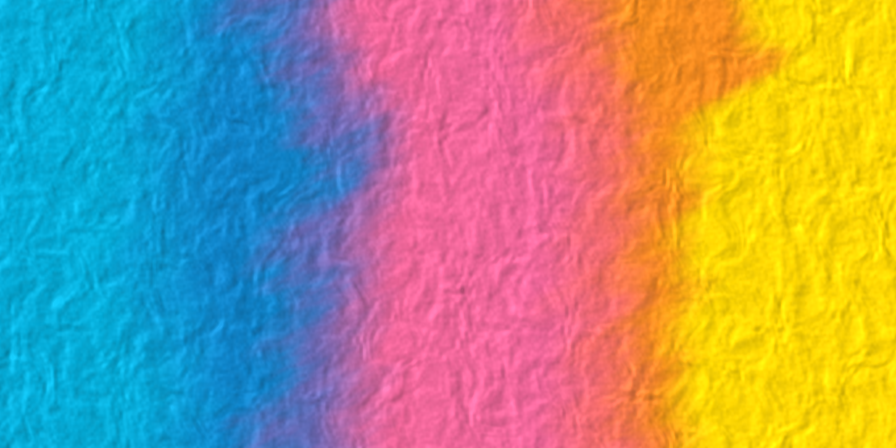
This texture is drawn by a Shadertoy shader. Its source:

```glsl
#define CYAN vec3(0.02, 0.67, 0.84)
#define BLUE vec3(0.06, 0.51, 0.78)
#define VIOLET vec3(0.41, 0.41, 0.71)
#define PINK vec3(0.94, 0.40, 0.60)
#define CORAL vec3(0.95, 0.42, 0.39)
#define ORANGE vec3(0.95, 0.54, 0.12)
#define YELLOW vec3(0.99, 0.84, 0.01)
#define GRAIN 23.0
#define RELIEF 0.42
#define BLEED 0.035

float hash(vec2 p) {
    return fract(sin(dot(p, vec2(127.1, 311.7))) * 43758.5453);
}

float noise(vec2 p) {
    vec2 i = floor(p), f = fract(p);
    f = f * f * f * (f * (f * 6.0 - 15.0) + 10.0);
    vec2 e = vec2(0.0, 1.0);
    return mix(mix(hash(i), hash(i + e.yx), f.x),
               mix(hash(i + e.xy), hash(i + e.yy), f.x), f.y);
}

float fbm(vec2 p) {
    float sum = 0.0, amp = 0.5;
    for (int i = 0; i < 4; i++) {
        sum += amp * noise(p);
        p = mat2(0.8, 0.6, -0.6, 0.8) * p * 2.03 + 17.3;
        amp *= 0.5;
    }
    return sum;
}

float bump(float x, float width) {
    return exp(-x * x / (width * width));
}

// Felt-pressed paper: upright ridges crossed by slanted wrinkles
float paperHeight(vec2 p) {
    vec2 warp = vec2(noise(p * 13.0), noise(p * 13.0 + 41.0)) - 0.5;
    vec2 q = p + 0.045 * warp;
    float ridges = noise(q * GRAIN * vec2(1.5, 0.65));
    float wrinkles = noise(vec2(q.x - 0.5 * q.y, q.y + 0.5 * q.x) * GRAIN * vec2(0.85, 1.5) + 9.0);
    float fibres = noise(q * GRAIN * vec2(3.2, 2.1) + 31.0);
    float tooth = noise(p * GRAIN * 4.6 + 57.0);
    return 0.42 * ridges + 0.36 * wrinkles + 0.24 * fibres + 0.10 * tooth;
}

// Washes of ink laid left to right, each with its own wandering edge
vec3 washes(vec2 uv, vec2 p) {
    float y = uv.y;
    vec2 slanted = vec2(p.x + 0.4 * p.y, p.y - 0.5 * p.x);
    float feather = fbm(slanted * vec2(5.0, 14.0)) - 0.47;
    float cloud = fbm(p * 4.0 + 7.0) - 0.47;
    float x = uv.x + BLEED * (1.6 * feather + 0.8 * cloud);

    float blueEdge = 0.205 + 0.02 * sin(y * 5.5 + 2.0);
    float pinkEdge = 0.408 - 0.035 * smoothstep(0.72, 1.0, y) + 0.025 * bump(y - 0.62, 0.12);
    float coralEdge = 0.665 - 0.055 * smoothstep(0.55, 1.0, y);
    float orangeEdge = 0.718 - 0.04 * smoothstep(0.6, 1.0, y);
    float yellowEdge = 0.765 + 0.05 * smoothstep(0.72, 0.9, y)
                     + 0.04 * bump(y - 0.86, 0.08) - 0.012 * bump(y, 0.25);

    vec3 ink = mix(CYAN, BLUE, smoothstep(-0.09, 0.06, x - blueEdge));
    float violet = smoothstep(-0.14, -0.02, x - pinkEdge + 0.10 * feather);
    ink = mix(ink, VIOLET, violet);
    ink = mix(ink, PINK, smoothstep(-0.055, 0.045, x - pinkEdge));
    ink = mix(ink, CORAL, smoothstep(-0.07, 0.04, x - coralEdge));
    ink = mix(ink, ORANGE, smoothstep(-0.045, 0.035, x - orangeEdge));
    return mix(ink, YELLOW, smoothstep(-0.03, 0.04, x - yellowEdge));
}

void mainImage(out vec4 fragColor, in vec2 fragCoord) {
    vec2 uv = fragCoord / iResolution.xy;
    vec2 p = fragCoord / iResolution.y;

    // Raking light from the upper left
    vec2 toLight = vec2(-0.0075, 0.0055);
    float height = paperHeight(p);
    float slope = height - paperHeight(p + toLight);
    float shade = clamp(RELIEF * slope, -0.17, 0.13);

    // Pigment gathers in the hollows and thins on the crests
    vec3 col = washes(uv, p);
    col *= 1.0 + 1.3 * shade + 0.07 * (height - 0.56);
    col += 0.45 * max(shade, 0.0) * (1.0 - col);

    // Fine fibre speckle
    float speckle = noise(p * vec2(170.0, 130.0)) - 0.5;
    col += 0.025 * speckle;

    fragColor = vec4(clamp(col, 0.0, 1.0), 1.0);
}
```
